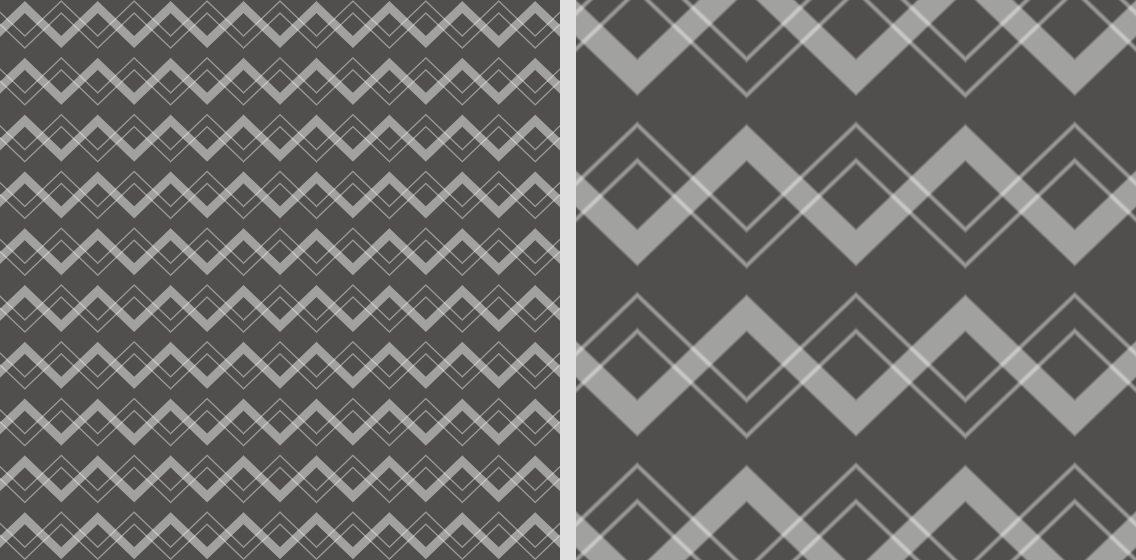
Left: the whole. Right: its middle third, enlarged.
Reproduce this pattern procedurally as a WebGL 2 fragment shader.

```glsl
#version 300 es
precision highp float;
// Rows of translucent grey chevron bands crossed by mirrored pairs of thin outlines.

uniform vec2 u_resolution;
out vec4 fragColor;

// Layout, in canvas units
const vec2 PITCH = vec2(0.1302, 0.10142);  // zigzag period, row spacing
const vec2 ANCHOR = vec2(0.5, 0.5505);     // a valley of the band, a row centre
const float AMPLITUDE = 0.0312;            // half height of the zigzag centreline
const float BAND_HALF = 0.0108;            // half thickness of the band, vertically
const float OUTLINE_OFFSET = 0.0107;       // outline distance from its centreline, vertically
const float LINE_HALF = 0.0012;            // half width of an outline
const float SOFTNESS = 0.0011;             // half width of the blurred edges

// Colours and opacities
const vec3 GROUND = vec3(0.312, 0.309, 0.303);
const vec3 INK = vec3(1.0);
const float BAND_ALPHA = 0.465;
const float LINE_ALPHA = 0.42;

// Triangle wave from -1 at integers to +1 at half integers.
float triangleWave(float t) {
    return 1.0 - 4.0 * abs(fract(t) - 0.5);
}

// Antialiased coverage of a signed distance, negative inside.
float coverage(float dist, float blur) {
    return 1.0 - smoothstep(-blur, blur, dist);
}

void main() {
    vec2 uv = gl_FragCoord.xy / u_resolution;
    float blur = max(SOFTNESS, 0.6 / min(u_resolution.x, u_resolution.y));

    // Fold the canvas into one row centred on zero
    vec2 cell = (uv - ANCHOR) / PITCH;
    float y = (fract(cell.y + 0.5) - 0.5) * PITCH.y;
    float zigzag = AMPLITUDE * triangleWave(cell.x);

    // Converts vertical gaps to perpendicular distances
    float slope = 4.0 * AMPLITUDE / PITCH.x;
    float toPerpendicular = inversesqrt(1.0 + slope * slope);

    // Solid band, and the two edges of its mirror image
    float bandDist = (abs(y - zigzag) - BAND_HALF) * toPerpendicular;
    float lineDist = abs(abs(y + zigzag) - OUTLINE_OFFSET) * toPerpendicular - LINE_HALF;

    // Translucent layers brighten where they cross
    vec3 color = mix(GROUND, INK, BAND_ALPHA * coverage(bandDist, blur));
    color = mix(color, INK, LINE_ALPHA * coverage(lineDist, blur));
    fragColor = vec4(color, 1.0);
}
```
